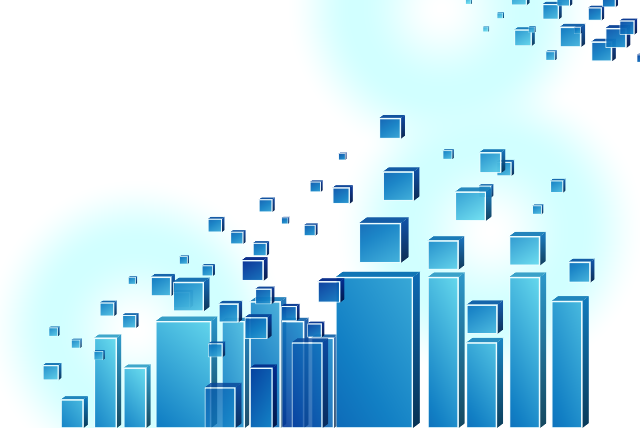
Reproduce this background procedurally as a WebGL 1 fragment shader.

```glsl
precision highp float;
uniform vec2 u_resolution;

// Canvas space: 150 wide, 100 high
vec2 p;
float pixel;
vec3 color;

float hash(float n) {
  return fract(sin(n * 12.99) * 4375.85);
}

float between(float v, float low, float high) {
  return clamp((v - low) / pixel + 0.5, 0.0, 1.0) * clamp((high - v) / pixel + 0.5, 0.0, 1.0);
}

float rect(vec2 q, vec2 low, vec2 high) {
  return between(q.x, low.x, high.x) * between(q.y, low.y, high.y);
}

// Navy at 0, blue at 0.5, pale cyan at 1
vec3 ramp(float tone) {
  vec3 blue = vec3(0.07, 0.50, 0.77);
  vec3 deep = mix(vec3(0.0, 0.16, 0.57), blue, clamp(tone * 2.0, 0.0, 1.0));
  return mix(deep, vec3(0.40, 0.85, 0.93), clamp(tone * 2.0 - 1.0, 0.0, 1.0));
}

void glow(vec2 center, float radius) {
  float r = length(p - center) / radius;
  float ring = smoothstep(0.0, 0.55, r) * (1.0 - smoothstep(0.6, 1.05, r));
  color = mix(color, vec3(0.82, 1.0, 1.0), ring);
}

// Extruded box: frame holds left, bottom, width and height of the front
void box(vec4 frame, float depth, float topTone, float lowTone, float alpha) {
  vec2 q = p - frame.xy;
  vec2 size = frame.zw;
  float rise = depth * 0.75;
  vec2 uv = clamp(q / size, 0.0, 1.0);

  // Receding side and top faces
  float slope = (q.x - size.x) * 0.75;
  float side = between(q.x, size.x, size.x + depth) * between(q.y - slope, 0.0, size.y);
  vec3 sideColor = ramp(topTone - 0.25) * mix(0.45, 0.95, uv.y);
  color = mix(color, sideColor, side * alpha);
  float shear = (q.y - size.y) / 0.75;
  float top = between(q.y, size.y, size.y + rise) * between(q.x - shear, 0.0, size.x);
  color = mix(color, ramp(topTone - 0.15) * 0.92, top * alpha);

  // Front face with a white rim
  float rim = min(0.32, size.x * 0.07);
  float outer = rect(q, vec2(0.0), size);
  float inner = rect(q, vec2(rim * 0.6), size - rim);
  color = mix(color, vec3(0.93, 0.99, 1.0), outer - inner);
  float tone = mix(lowTone, topTone, uv.y) + 0.16 * (uv.x - 0.5);
  color = mix(color, ramp(tone), inner * alpha);
}

void cube(vec2 corner, float size, float tone) {
  box(vec4(corner, size, size * 0.95), size * 0.18, tone - 0.12, tone + 0.12, 0.95);
}

// Jittered cubes strung between two points
void stream(vec2 start, vec2 end, float count, float spread, vec2 sizes, vec2 tones, float seed) {
  for (int i = 0; i < 20; i++) {
    float n = float(i);
    if (n >= count) break;
    float t = (n + 0.5) / count;
    float swing = 2.0 * fract(n * 0.618 + seed) - 1.0;
    float size = mix(sizes.x, sizes.y, pow(hash(n + seed * 7.0), 1.3));
    cube(mix(start, end, t) + vec2(-0.3, 1.0) * swing * spread, size, mix(tones.x, tones.y, t));
  }
}

void main() {
  p = gl_FragCoord.xy / u_resolution * vec2(150.0, 100.0);
  pixel = 100.0 / u_resolution.y;
  color = vec3(1.0);

  // Background halos
  glow(vec2(103.5, 98.0), 35.0);
  glow(vec2(115.0, 46.0), 35.0);
  glow(vec2(32.0, 23.0), 34.0);

  // Left group of bars
  box(vec4(14.3, 0.0, 5.3, 6.7), 1.0, 0.75, 0.60, 1.0);
  box(vec4(22.1, 0.0, 5.3, 21.1), 1.0, 0.95, 0.60, 1.0);
  box(vec4(29.0, 0.0, 5.3, 14.1), 1.0, 0.95, 0.60, 1.0);
  box(vec4(36.5, 0.0, 13.0, 25.0), 1.4, 0.90, 0.55, 1.0);

  // Overlapping translucent bars
  box(vec4(52.0, 0.0, 5.4, 25.0), 1.0, 0.75, 0.50, 0.9);
  box(vec4(58.6, 0.0, 7.2, 29.6), 1.3, 0.65, 0.30, 0.9);
  box(vec4(66.0, 0.0, 5.3, 25.0), 1.0, 0.50, 0.15, 0.9);
  box(vec4(58.6, 0.0, 5.3, 14.1), 1.0, 0.20, 0.45, 0.95);
  box(vec4(73.0, 0.0, 5.3, 21.1), 1.0, 0.50, 0.30, 0.9);
  box(vec4(68.4, 0.0, 7.2, 20.0), 1.3, 0.35, 0.20, 0.8);
  box(vec4(48.0, 0.0, 7.2, 9.5), 1.4, 0.35, 0.50, 0.8);

  // Right group of bars
  box(vec4(78.7, 0.0, 18.1, 35.3), 1.6, 0.65, 0.46, 1.0);
  box(vec4(100.3, 0.0, 7.2, 35.3), 1.4, 0.92, 0.50, 1.0);
  box(vec4(109.3, 0.0, 7.2, 20.0), 1.4, 0.80, 0.50, 1.0);
  box(vec4(119.4, 0.0, 7.2, 35.3), 1.4, 0.92, 0.50, 1.0);
  box(vec4(129.3, 0.0, 7.2, 29.7), 1.5, 0.75, 0.50, 1.0);

  // Scattered cubes: rising drift, right drift, corner cluster, bar cluster
  stream(vec2(7.0, 14.0), vec2(83.0, 58.0), 20.0, 6.5, vec2(1.5, 5.0), vec2(0.75, 0.40), 0.2);
  stream(vec2(100.0, 66.0), vec2(134.0, 48.0), 5.0, 7.0, vec2(2.0, 3.6), vec2(0.65, 0.65), 0.4);
  stream(vec2(109.0, 96.0), vec2(149.0, 90.0), 18.0, 8.0, vec2(1.2, 5.0), vec2(0.95, 0.30), 0.7);
  stream(vec2(45.0, 21.0), vec2(78.0, 26.0), 7.0, 6.0, vec2(3.0, 5.6), vec2(0.60, 0.25), 0.1);

  // Large floating cubes
  cube(vec2(40.6, 27.3), 7.2, 0.70);
  cube(vec2(56.7, 34.4), 5.1, 0.20);
  cube(vec2(84.2, 38.6), 9.8, 0.56);
  cube(vec2(89.8, 53.1), 7.2, 0.55);
  cube(vec2(88.9, 67.6), 5.1, 0.50);
  cube(vec2(106.7, 48.4), 7.2, 0.85);
  cube(vec2(112.4, 59.6), 5.1, 0.75);
  cube(vec2(100.3, 37.0), 7.2, 0.76);
  cube(vec2(119.4, 38.0), 7.2, 0.82);
  cube(vec2(109.4, 22.0), 7.2, 0.62);
  cube(vec2(133.3, 34.0), 5.1, 0.58);

  gl_FragColor = vec4(color, 1.0);
}
```
